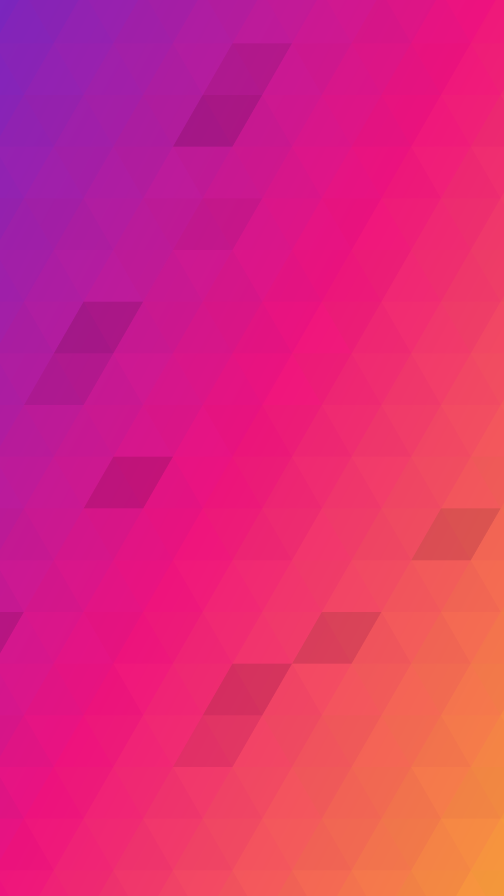
Give the GLSL for this background, as a WebGL 1 fragment shader.

```glsl
precision highp float;

uniform vec2 u_resolution;

#define SIDE 0.0665
#define ROW_HEIGHT 0.0577
#define GRID_ORIGIN vec2(0.2595, 0.0482)
#define FLATNESS 0.72
#define TINT 0.022
#define PINK_STOP 0.49
#define VIOLET vec3(0.47, 0.15, 0.75)
#define PINK vec3(0.93, 0.07, 0.49)
#define ORANGE vec3(0.96, 0.62, 0.22)
#define SAMPLES 3

float hash(vec2 p) {
  return fract(sin(dot(p, vec2(127.1, 311.7))) * 43758.5453);
}

// Lattice coordinates: x counts the slanted strips, y the rows downwards
vec2 toLattice(vec2 p) {
  vec2 q = p - GRID_ORIGIN;
  float row = q.y / ROW_HEIGHT;
  return vec2(q.x / SIDE + 0.5 * row, row);
}

// Three-stop ramp running across the strips
vec3 ramp(vec2 lattice) {
  float t = clamp(0.265 + dot(lattice, vec2(0.0584, -0.0016)), 0.0, 1.0);
  vec3 lower = mix(VIOLET, PINK, min(t / PINK_STOP, 1.0));
  return mix(lower, ORANGE, max((t - PINK_STOP) / (1.0 - PINK_STOP), 0.0));
}

// Darker cells recur along three of every six strips
float shadow(vec2 cell) {
  float strip = mod(cell.x, 6.0);
  float group = max(floor(cell.x / 6.0), 0.0);
  float start = mix(strip * (strip + 2.0), 12.0 - 0.5 * strip * (strip + 1.0), group);
  float period = 5.0 + 3.0 * strip + 7.0 * group;
  float runLength = strip < 0.5 ? 2.0 : 1.0;
  float along = mod(cell.y - start + 0.5, period);
  float inside = step(strip, 2.5) * step(along, runLength);
  float offset = abs(mod(cell.y, 7.0) - 3.0);
  return inside * (0.13 - 0.05 * abs(offset - 1.7));
}

vec3 facetColor(vec2 p) {
  vec2 lattice = toLattice(p);
  vec2 cell = floor(lattice);
  vec2 local = lattice - cell;

  // Each cell splits into an upright and an inverted triangle
  float upright = step(local.x, local.y);
  vec2 centroid = cell + mix(vec2(2.0, 1.0), vec2(1.0, 2.0), upright) / 3.0;
  vec3 color = ramp(mix(lattice, centroid, FLATNESS));

  float tint = (hash(cell + 0.37 * upright) - 0.5) * TINT;
  return color * (1.0 + tint) * (1.0 - shadow(cell));
}

void main() {
  // Supersampling smooths the facet edges
  vec3 sum = vec3(0.0);
  for (int i = 0; i < SAMPLES; i++) {
    for (int j = 0; j < SAMPLES; j++) {
      vec2 jitter = (vec2(float(i), float(j)) + 0.5) / float(SAMPLES) - 0.5;
      vec2 p = (gl_FragCoord.xy + jitter) / u_resolution.y;
      sum += facetColor(vec2(p.x, 1.0 - p.y));
    }
  }
  gl_FragColor = vec4(sum / float(SAMPLES * SAMPLES), 1.0);
}
```
